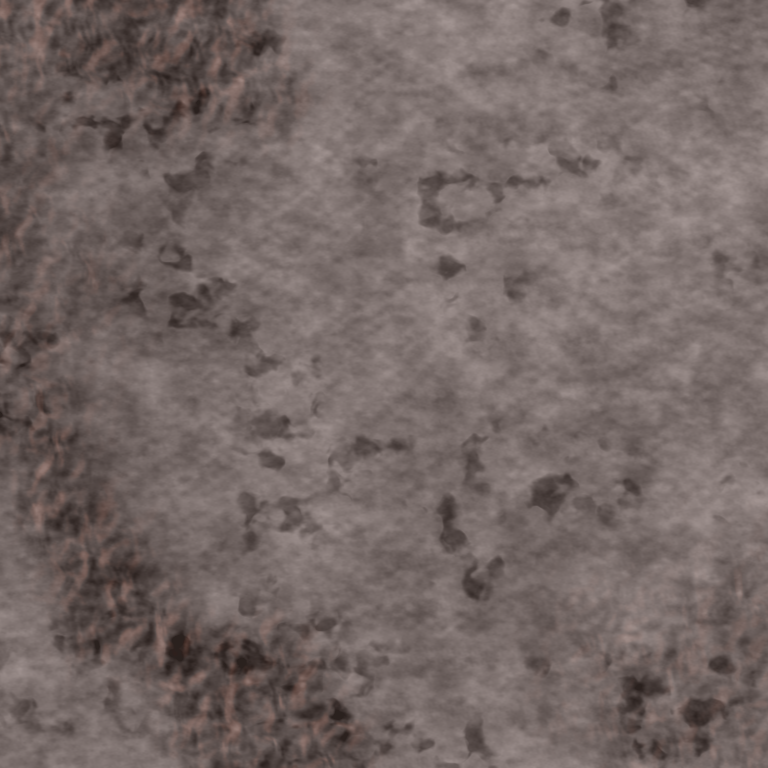
Write a three.js fragment shader that draws this texture.

```glsl
// Weathered grey-brown stone: soft mottling and fine grain with scattered pits,
// broken by chipped, darker patches along the left side and the lower right.
// Layered value noise sets a tone, and slope lighting carves the rough patches.
varying vec2 vUv;

const vec3 SHADOW = vec3(0.23, 0.19, 0.18);
const vec3 PALE_STONE = vec3(0.55, 0.50, 0.49);
const vec3 RUST_TINT = vec3(0.045, -0.005, -0.02);

float hash(vec2 p) {
  return fract(sin(dot(p, vec2(127.1, 311.7))) * 43758.5453);
}

float noise(vec2 p) {
  vec2 cell = floor(p);
  vec2 f = fract(p);
  f = f * f * (3.0 - 2.0 * f);
  float low = mix(hash(cell), hash(cell + vec2(1.0, 0.0)), f.x);
  float high = mix(hash(cell + vec2(0.0, 1.0)), hash(cell + 1.0), f.x);
  return mix(low, high, f.y);
}

// Three octaves, each turned to hide the lattice; mean is 0.5
float fbm(vec2 p) {
  float sum = 0.0;
  float weight = 0.5;
  for (int i = 0; i < 3; i++) {
    sum += weight * noise(p);
    p = mat2(1.6, 1.2, -1.2, 1.6) * p + 17.3;
    weight *= 0.5;
  }
  return sum / 0.875;
}

float segmentDistance(vec2 p, vec2 a, vec2 b) {
  vec2 ab = b - a;
  return length(p - a - ab * clamp(dot(p - a, ab) / dot(ab, ab), 0.0, 1.0));
}

// 1 at distance zero, fading to 0 at the given reach
float falloff(float distance, float reach) {
  return 1.0 - smoothstep(0.15 * reach, reach, distance);
}

// Chipped areas: upper left, a bent band at lower left, lower right
float roughness(vec2 p) {
  vec2 q = p + 0.16 * (vec2(fbm(p * 8.0), fbm(p * 8.0 + 41.0)) - 0.5);
  float corner = falloff(segmentDistance(q, vec2(0.0, 1.0), vec2(0.24, 0.98)), 0.23);
  float edge = 0.6 * falloff(segmentDistance(q, vec2(0.0, 0.9), vec2(0.03, 0.48)), 0.2);
  float bend = min(segmentDistance(q, vec2(0.04, 0.40), vec2(0.14, 0.21)),
                   segmentDistance(q, vec2(0.14, 0.21), vec2(0.38, 0.04)));
  float band = falloff(bend, 0.13);
  float right = 0.55 * falloff(distance(q, vec2(0.9, 0.1)), 0.28);
  return max(max(corner, edge), max(band, right));
}

// Small dark hollows gathered in loose clusters
float pits(vec2 p) {
  vec2 q = p + 0.012 * (vec2(noise(p * 60.0), noise(p * 60.0 + 9.0)) - 0.5);
  float hollow = smoothstep(0.54, 0.76, fbm(q * vec2(34.0, 38.0) + 5.0));
  float cluster = smoothstep(0.36, 0.62, fbm(q * 8.0 + 23.0));
  return hollow * cluster;
}

float chipHeight(vec2 p) {
  vec2 q = p + 0.015 * (noise(p * 45.0) - 0.5);
  return fbm(q * vec2(44.0, 34.0) + 71.0);
}

// Light and dark faces of the chips, from the slope along the light
float chipRelief(vec2 p, vec2 lightStep) {
  return chipHeight(p) - chipHeight(p + lightStep);
}

void main() {
  vec2 p = vUv;
  float rough = roughness(p);
  float relief = chipRelief(p, vec2(0.008, -0.007));

  // Smooth stone: clouds, mottles and slightly flattened grain
  float clouds = fbm(p * 5.0 + 3.0) - 0.5;
  float mottles = fbm(p * vec2(24.0, 31.0) + 11.0) - 0.5;
  float grain = fbm(p * vec2(75.0, 115.0) + 31.0) - 0.5;
  float tone = 0.84 + 0.45 * clouds + 0.6 * mottles + 0.5 * grain;

  // Pits, chipped patches and the pale lower left corner
  tone -= 0.5 * pits(p);
  tone += rough * (1.3 * relief - 0.38);
  tone -= 0.1 * (1.0 - smoothstep(0.0, 0.4, p.x));
  tone += 0.2 * falloff(distance(p, vec2(0.0, 0.16)), 0.24);

  // Rust clings to the lit faces of the chips
  float rust = rough * smoothstep(-0.05, 0.25, relief);
  vec3 color = mix(SHADOW, PALE_STONE, clamp(tone, -0.2, 1.25));
  gl_FragColor = vec4(color + RUST_TINT * rust, 1.0);
}
```
